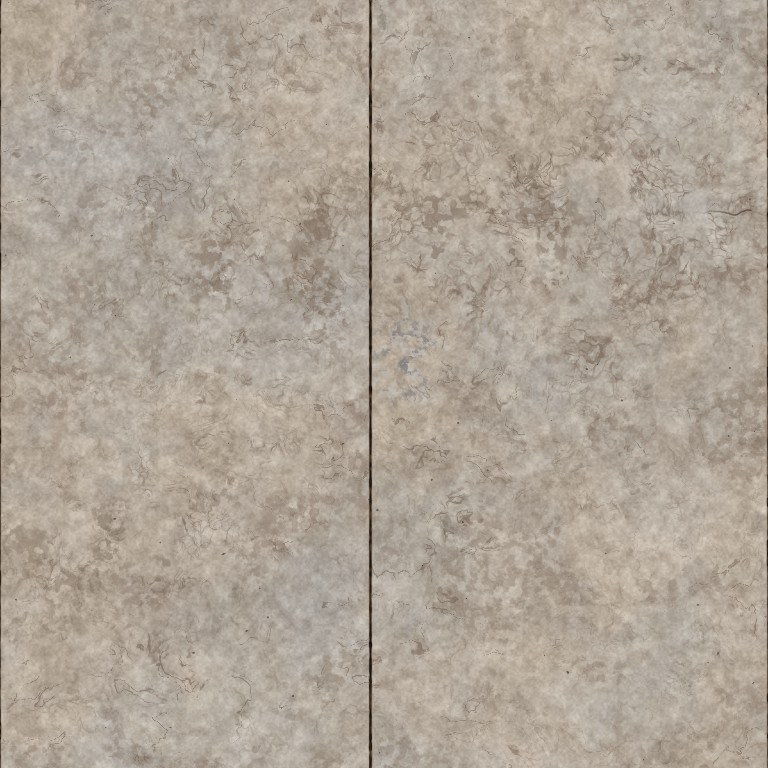
This texture is drawn by a three.js fragment shader. Its source:

```glsl
varying vec2 vUv;

const float SEAM_X = 0.4824;

float hash(vec2 p) {
  vec3 h = fract(p.xyx * 0.1031);
  h += dot(h, h.yzx + 33.33);
  return fract((h.x + h.y) * h.z);
}

vec2 hash2(vec2 p) { return vec2(hash(p), hash(p + 71.7)); }

float noise(vec2 p) {
  vec2 i = floor(p), f = fract(p);
  f = f * f * (3.0 - 2.0 * f);
  return mix(mix(hash(i), hash(i + vec2(1.0, 0.0)), f.x),
             mix(hash(i + vec2(0.0, 1.0)), hash(i + 1.0), f.x), f.y);
}

float fbm(vec2 p) {
  float sum = 0.0, amp = 0.516;
  for (int i = 0; i < 5; i++) {
    sum += amp * noise(p);
    p = mat2(1.6, 1.2, -1.2, 1.6) * p + 13.1;
    amp *= 0.5;
  }
  return sum;
}

// Thin line where a field crosses a level
float contour(float field, float level, float width) {
  return 1.0 - smoothstep(0.0, width, abs(field - level));
}

float zone(vec2 p, vec2 centre, vec2 radius) {
  vec2 d = (p - centre) / radius;
  return exp(-dot(d, d));
}

// Gap between the two nearest cell points, zero on cell borders
float cellBorder(vec2 p) {
  vec2 id = floor(p), f = fract(p);
  float near = 8.0, second = 8.0;
  for (int k = 0; k < 9; k++) {
    vec2 o = vec2(mod(float(k), 3.0), floor(float(k) / 3.0)) - 1.0;
    float d = length(o + hash2(id + o) - f);
    second = min(second, max(near, d));
    near = min(near, d);
  }
  return second - near;
}

// Sparse round marks, one candidate per grid cell
float spots(vec2 p, float radius, float density) {
  vec2 id = floor(p);
  float size = radius * (0.5 + hash(id + 9.0));
  float d = length(fract(p) - 0.3 - 0.4 * hash2(id + 5.0));
  return step(hash(id + 31.0), density) * (1.0 - smoothstep(size * 0.4, size, d));
}

vec3 stone(vec2 uv, float seed) {
  vec2 p = uv + seed * vec2(7.3, 3.9) + 2.0;
  vec2 warp = vec2(fbm(p * 9.0), fbm(p * 9.0 + 17.0)) - 0.5;
  vec2 fine = vec2(fbm(p * 45.0), fbm(p * 45.0 + 23.0)) - 0.5;
  vec2 q = p + warp * 0.1 + fine * 0.025;
  // Clouded base with sharp grain
  float grain = 0.75 * fbm(p * 85.0) + 0.22 * noise(p * 230.0) + 0.24 * noise(p * 430.0) - 0.605;
  float tone = 0.81 + 0.36 * (fbm(q * 6.0) - 0.5) + 0.5 * (fbm(q * 26.0) - 0.5) + grain;
  vec3 color = mix(vec3(0.53, 0.48, 0.425), vec3(0.755, 0.718, 0.67), tone);
  float warmth = fbm(p * 5.0 + 40.0) + 0.5 * fbm(q * 22.0 + 70.0) - 0.75 + 0.06 * seed;
  color += vec3(0.05, 0.004, -0.055) * (warmth - 0.1 * zone(uv, vec2(0.12, 0.7), vec2(0.2, 0.25)));
  // Worn areas where veins and crackle gather
  float worn = zone(uv, vec2(0.32, 0.7), vec2(0.13, 0.2))
             + zone(uv, vec2(0.63, 0.68), vec2(0.16, 0.13))
             + zone(uv, vec2(0.87, 0.69), vec2(0.15, 0.17))
             + 0.7 * zone(uv, vec2(0.17, 0.3), vec2(0.15, 0.12))
             + 0.6 * zone(uv, vec2(0.78, 0.47), vec2(0.09, 0.09));
  worn = clamp(worn * smoothstep(0.3, 0.6, fbm(p * 14.0 + 8.0)) * 1.3, 0.0, 1.0);
  // Small brown stains with broken outlines
  float speckle = smoothstep(0.42, 0.6, fbm(p * 120.0));
  float stain = smoothstep(0.5, 0.68, fbm(q * 21.0 + 60.0)) * speckle;
  color = mix(color, vec3(0.51, 0.445, 0.385), stain * (0.35 + 0.25 * worn));
  // Curled veins at two sizes, and crackle
  float breakup = smoothstep(0.38, 0.56, fbm(p * 38.0 + 30.0));
  float curl = contour(fbm(q * 18.0 + 80.0), 0.5, 0.026);
  float scribble = contour(fbm(q * 40.0 + 110.0), 0.5, 0.035);
  float crackle = 1.0 - smoothstep(0.03, 0.24, cellBorder((p + warp * 0.06 + fine * 0.025) * 62.0));
  float lines = curl * (0.25 + 0.15 * worn) + scribble * (0.23 + 0.15 * worn) + crackle * (0.06 + 0.4 * worn);
  color = mix(color, vec3(0.47, 0.405, 0.345), breakup * min(lines, 0.7) * (0.65 + 0.35 * speckle));
  // Hairline cracks, long and short
  float longHair = contour(fbm(q * vec2(5.0, 9.0) + 15.0), 0.49, 0.007);
  float shortHair = contour(fbm(q * vec2(11.0, 15.0) + 55.0), 0.51, 0.01);
  float hairMask = smoothstep(0.44, 0.58, fbm(p * 9.0 + 90.0)) * breakup;
  color = mix(color, vec3(0.41, 0.34, 0.28), hairMask * max(longHair, shortHair) * 0.5);
  // Cool mineral bloom
  float bloom = zone(uv, vec2(0.525, 0.53), vec2(0.04, 0.06)) + 0.6 * zone(uv, vec2(0.62, 0.55), vec2(0.06, 0.03));
  vec3 mineral = mix(vec3(0.47, 0.47, 0.48), vec3(0.75, 0.75, 0.75), smoothstep(0.35, 0.55, fbm(p * 150.0 + 4.0)));
  color = mix(color, mineral, bloom * smoothstep(0.4, 0.65, fbm(p * 75.0 + 9.0)) * 0.75);
  // Soft blotches and small pits
  color *= 1.0 - 0.11 * spots((p + fine * 0.06) * 12.0, 0.15, 0.12);
  return color * (1.0 - 0.4 * spots((p + fine * 0.012) * 70.0, 0.11, 0.018));
}

// Narrow dark joint with a ragged, rusty edge
vec3 joint(vec3 color, vec2 uv, float dist, float halfWidth) {
  float chip = smoothstep(0.75, 0.95, noise(uv * vec2(9.0, 75.0))) * 0.0008;
  float ragged = halfWidth * (0.85 + 0.3 * noise(uv * vec2(20.0, 150.0))) + chip;
  float rust = 1.0 - smoothstep(ragged, ragged + 0.0018, dist);
  float gap = 1.0 - smoothstep(ragged - 0.0005, ragged + 0.0005, dist);
  vec3 dirt = mix(vec3(0.10, 0.075, 0.055), vec3(0.36, 0.27, 0.18), pow(noise(uv * vec2(300.0, 190.0)), 2.0));
  return mix(mix(color, vec3(0.45, 0.37, 0.29), rust * 0.5), dirt, gap);
}

void main() {
  vec3 color = stone(vUv, step(SEAM_X, vUv.x));
  // Short fracture at the outer joint
  float path = 0.724 + 0.014 * (fbm(vec2(vUv.x * 45.0, 3.0)) - 0.5);
  float fracture = contour(vUv.y, path, 0.002) * smoothstep(0.25, 0.5, noise(vUv * 70.0));
  color = mix(color, vec3(0.30, 0.23, 0.17), fracture * smoothstep(0.89, 0.97, vUv.x) * 0.75);
  color = mix(color, vec3(0.80, 0.78, 0.74), fracture * (1.0 - smoothstep(0.01, 0.035, vUv.x)) * 0.7);
  color = joint(color, vUv, abs(vUv.x - SEAM_X), 0.0014);
  color = joint(color, vUv + 3.0, min(vUv.x, 1.0 - vUv.x), 0.0007);
  gl_FragColor = vec4(color, 1.0);
}
```
